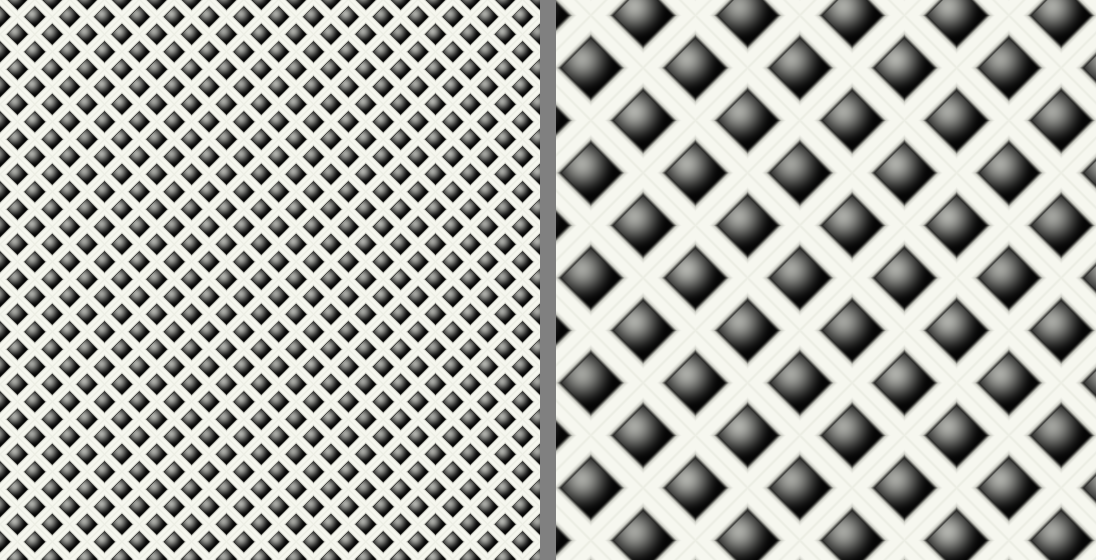
Left: the whole. Right: its middle third, enlarged.
Write a Shadertoy shader that draws this pattern.

```glsl
// Staggered glossy black diamonds seen through a pale diagonal lattice with faint seams.

const vec2  REPEATS       = vec2(15.5, 16.0);   // cells across and down
const vec2  LATTICE_SHIFT = vec2(0.0, 0.52);    // offset of the first diamond, in cells
const float HALF_SIDE     = 0.216;              // centre to edge of a diamond, in cells
const float EDGE_SOFTNESS = 0.018;
const float RIM_WIDTH     = 0.028;
const float HALO_WIDTH    = 0.050;
const float SEAM_WIDTH    = 0.012;
const vec2  HIGHLIGHT     = vec2(-0.085, 0.085); // brightest spot of a diamond
const float GLOSS_REACH   = 0.33;
const float GLOSS_VARIATION = 0.05;

const vec3 PAPER      = vec3(0.965, 0.968, 0.938);
const vec3 SEAM       = vec3(0.895, 0.905, 0.860);
const vec3 HALO       = vec3(0.780, 0.785, 0.750);
const vec3 RIM        = vec3(0.140, 0.140, 0.132);
const vec3 GLOSS      = vec3(0.660, 0.665, 0.645);
const vec3 DEEP_BLACK = vec3(0.020, 0.020, 0.020);

float manhattan(vec2 p) {
    return abs(p.x) + abs(p.y);
}

// Position relative to the nearest diamond centre; also returns that centre.
vec2 nearestDiamond(vec2 p, out vec2 centre) {
    vec2 straight = round(p);
    vec2 staggered = floor(p) + 0.5;
    centre = manhattan(p - straight) < manhattan(p - staggered) ? straight : staggered;
    return p - centre;
}

// Slow, layered variation between diamonds, from -1 to 1.
float variation(vec2 centre) {
    return 0.6 * sin(centre.x * 2.7 + centre.y * 0.4)
         + 0.4 * sin(centre.y * 3.9 - centre.x * 1.3);
}

// Black facet lit from the upper left, with a thin dark rim.
vec3 diamondColor(vec2 p, float edgeDistance, float tone) {
    float falloff = smoothstep(0.0, GLOSS_REACH, length(p - HIGHLIGHT));
    vec3 color = mix(GLOSS * (1.0 + GLOSS_VARIATION * tone), DEEP_BLACK, falloff);
    float rim = smoothstep(-RIM_WIDTH, -0.3 * RIM_WIDTH, edgeDistance);
    return mix(color, RIM, 0.85 * rim);
}

// Pale band with a soft shadow beside the diamond and a seam along its middle.
vec3 latticeColor(float edgeDistance, float seamDistance, float pixel) {
    float halo = 1.0 - smoothstep(0.0, HALO_WIDTH, edgeDistance);
    float seam = 1.0 - smoothstep(0.0, SEAM_WIDTH + pixel, seamDistance);
    vec3 color = mix(PAPER, HALO, halo);
    return mix(color, SEAM, 0.6 * seam);
}

void mainImage(out vec4 fragColor, in vec2 fragCoord) {
    vec2 cell = fragCoord / iResolution.xy * REPEATS - LATTICE_SHIFT;
    float pixel = REPEATS.y / iResolution.y;

    vec2 centre;
    vec2 p = nearestDiamond(cell, centre);

    // Perpendicular distances to the diamond edge and to the seam
    float fromCentre = manhattan(p) * inversesqrt(2.0);
    float edgeDistance = fromCentre - HALF_SIDE;
    float seamDistance = 0.5 * inversesqrt(2.0) - fromCentre;

    float softness = max(EDGE_SOFTNESS, 0.6 * pixel);
    float outside = smoothstep(-softness, softness, edgeDistance);
    vec3 color = mix(diamondColor(p, edgeDistance, variation(centre)),
                     latticeColor(edgeDistance, seamDistance, pixel), outside);

    fragColor = vec4(color, 1.0);
}
```
